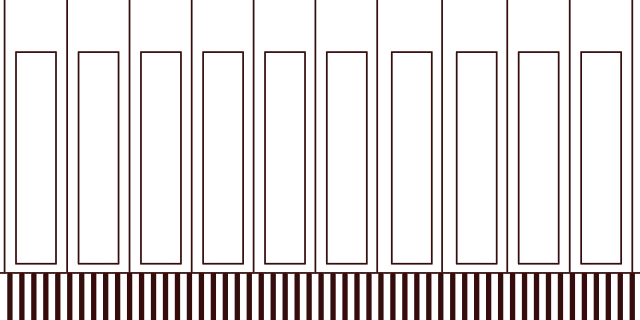
Write a Shadertoy shader that draws this pattern.

```glsl
// A row of ten outlined tall panels standing on a strip of dark vertical bars.
#define INK vec3(0.21, 0.05, 0.05)
#define PAPER vec3(1.0)
#define PANELS 10
#define PANEL_PITCH 0.1943
#define PANEL_START 0.0143
#define LINE_HALF 0.00273
#define FRAME_HALF vec2(0.0625, 0.3307)
#define FRAME_Y 0.5065
#define BASE_Y 0.147
#define BAR_PITCH 0.0374
#define BAR_START 0.0310
#define BAR_HALF 0.0083

float hash(float n) {
    return fract(sin(n * 12.99) * 4375.85);
}

float boxDistance(vec2 p, vec2 halfSize) {
    vec2 q = abs(p) - halfSize;
    return length(max(q, 0.0)) + min(max(q.x, q.y), 0.0);
}

// Seam position: even spacing, two wider panels and a slight drift
float seamX(float i) {
    return PANEL_START + PANEL_PITCH * i
         + 0.0091 * clamp(i - 6.0, 0.0, 2.0)
         + 0.00195 * sin(0.65 * i);
}

// Frame centre: set off from the seam, further in the wider panels
float frameX(float i) {
    float wide = step(5.5, i) * step(i, 7.5);
    return seamX(i) + 0.0982 + 0.0099 * wide;
}

float panelDistance(vec2 p) {
    float d = abs(p.y - BASE_Y) - LINE_HALF;
    for (int k = 0; k <= PANELS; k++) {
        float i = float(k);
        float seam = max(abs(p.x - seamX(i)) - LINE_HALF, BASE_Y - p.y);
        d = min(d, seam);
        if (k < PANELS) {
            vec2 centre = vec2(frameX(i), FRAME_Y);
            d = min(d, abs(boxDistance(p - centre, FRAME_HALF)) - LINE_HALF);
        }
    }
    return d;
}

float barDistance(vec2 p, float index) {
    float x = p.x - BAR_START - index * BAR_PITCH;
    return max(abs(x) - BAR_HALF, p.y - BASE_Y);
}

void mainImage(out vec4 fragColor, in vec2 fragCoord) {
    vec2 p = fragCoord / iResolution.y;
    float pixel = 1.0 / iResolution.y;

    float bar = clamp(round((p.x - BAR_START) / BAR_PITCH), 0.0, 52.0);
    float d = min(panelDistance(p), barDistance(p, bar));
    float coverage = clamp(0.5 - d / pixel, 0.0, 1.0);

    // Faint change of ink warmth from bar to bar
    vec3 ink = INK + vec3(0.01, -0.015, -0.01) * (hash(bar) - 0.5);
    fragColor = vec4(mix(PAPER, ink, coverage), 1.0);
}
```
